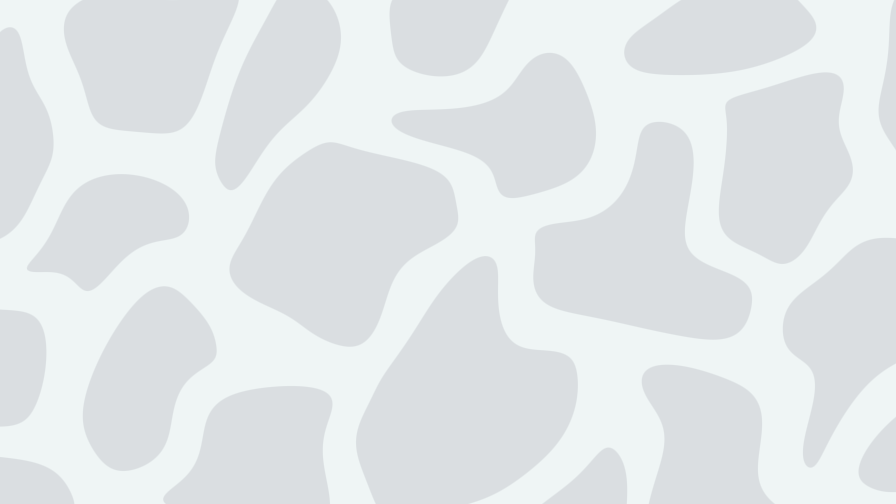
This pattern is drawn by a Shadertoy shader. Its source:

```glsl
vec2 hash2(vec2 cell) {
    vec2 s = vec2(dot(cell, vec2(127.1, 311.7)), dot(cell, vec2(269.5, 183.3)));
    return fract(sin(s) * 43758.5);
}

// Jittered centre of a cell
vec2 cellCentre(vec2 cell) {
    return cell + 0.14 + 0.72 * hash2(cell);
}

// Layered sines bend the cell borders into lobes and bays
vec2 warp(vec2 p) {
    p += 0.13 * sin(p.yx * vec2(4.1, 4.6) + 1.2 * sin(p * 1.7 + 0.6) + vec2(0.4, 2.1));
    p += 0.045 * sin(p.yx * vec2(8.3, 7.6) + vec2(3.2, 1.1));
    return p;
}

// Distance to the cell border, with a soft minimum to round the corners
float roundedCellDistance(vec2 p) {
    vec2 home = floor(p), nearestCell = home, nearest = vec2(9.0);
    for (int y = -1; y <= 1; y++)
    for (int x = -1; x <= 1; x++) {
        vec2 cell = home + vec2(x, y);
        vec2 toCentre = cellCentre(cell) - p;
        if (dot(toCentre, toCentre) < dot(nearest, nearest)) {
            nearest = toCentre;
            nearestCell = cell;
        }
    }

    const float sharpness = 14.0;
    float sum = 0.0;
    for (int y = -2; y <= 2; y++)
    for (int x = -2; x <= 2; x++) {
        if (x == 0 && y == 0) continue;
        vec2 other = cellCentre(nearestCell + vec2(x, y)) - p;
        float border = dot(0.5 * (nearest + other), normalize(other - nearest));
        sum += exp(-sharpness * border);
    }
    return -log(sum) / sharpness;
}

void mainImage(out vec4 fragColor, in vec2 fragCoord) {
    vec2 uv = fragCoord / iResolution.y;

    // Tilted, slightly stretched cells lean towards the upper right
    vec2 p = mat2(0.82, -0.57, 0.57, 0.82) * uv * 2.8 * vec2(0.92, 1.08) + vec2(3.3, 7.6);

    // The channel between patches varies in width
    float channel = 0.108 + 0.022 * sin(p.x * 3.1 + 1.7 * sin(p.y * 2.3));
    float patchDistance = roundedCellDistance(warp(p)) - channel;
    float edge = 0.7 * fwidth(patchDistance);

    vec3 paleGround = vec3(0.938, 0.962, 0.962);
    vec3 greyPatch = vec3(0.853, 0.871, 0.882);
    fragColor = vec4(mix(paleGround, greyPatch, smoothstep(-edge, edge, patchDistance)), 1.0);
}
```
